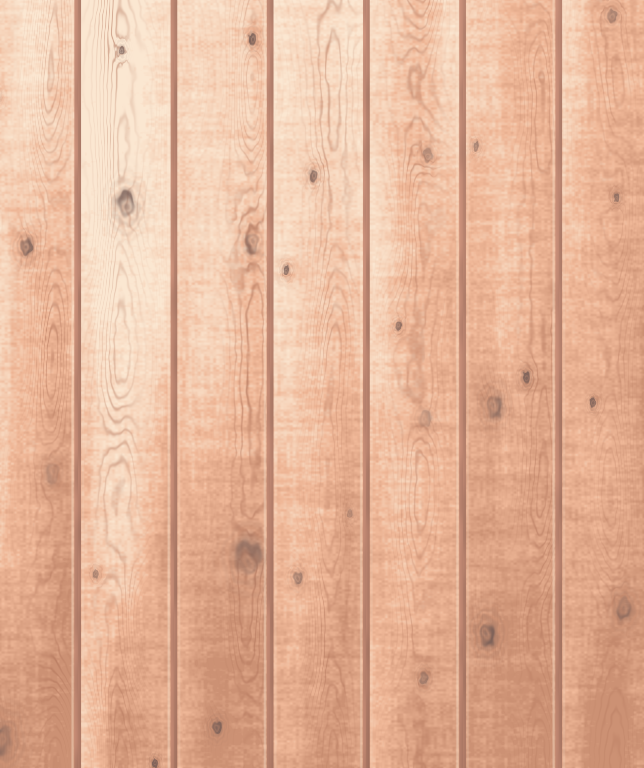
Reproduce this texture procedurally as a Shadertoy shader.

```glsl
// Seven vertical softwood planks parted by narrow bevelled grooves.
// Grain is the contour set of a stretched noise field that bends around
// hashed knots; saw marks, stains and a glow from above vary the tone.

const float PITCH = 0.1494;        // plank width, canvas width = 1
const float FIRST_GROOVE = 0.1207; // centre of the leftmost groove
const float GROOVE_HALF = 0.0052;
const int KNOTS = 4;

const vec3 DEEP = vec3(0.80, 0.57, 0.455);
const vec3 HONEY = vec3(0.94, 0.72, 0.595);
const vec3 CREAM = vec3(0.985, 0.905, 0.82);
const vec3 GRAIN = vec3(0.70, 0.46, 0.36);
const vec3 KNOT = vec3(0.44, 0.35, 0.33);
const vec3 GROOVE = vec3(0.70, 0.49, 0.41);

// Per plank: centre of the grain figure, and lightness offset
const float HEART[7] = float[7](0.73, 0.40, 0.80, 0.64, 0.53, 0.80, 0.57);
const float TONE[7] = float[7](0.0, 0.18, -0.03, 0.05, 0.01, -0.12, -0.06);

float hash(vec2 p) {
    vec3 q = fract(p.xyx * vec3(0.1031, 0.1030, 0.0973));
    q += dot(q, q.yzx + 33.33);
    return fract((q.x + q.y) * q.z);
}

float noise(vec2 p) {
    vec2 i = floor(p), f = fract(p);
    f = f * f * (3.0 - 2.0 * f);
    return mix(mix(hash(i), hash(i + vec2(1, 0)), f.x),
               mix(hash(i + vec2(0, 1)), hash(i + vec2(1, 1)), f.x), f.y);
}

// Noise centred on zero with a given total swing
float vary(vec2 p, float swing) {
    return swing * (noise(p) - 0.5);
}

// Soft band of half-width w around zero
float band(float d, float w, float soft) {
    return 1.0 - smoothstep(w - soft, w + soft, abs(d));
}

// Thin dark lines at whole values of a field, faded where too dense
float contours(float field) {
    float line = pow(0.5 + 0.5 * cos(6.2832 * field), 4.0);
    return line * (1.0 - smoothstep(0.30, 0.70, fwidth(field)));
}

// Returns x: dark crescent and rings, y: stained halo, z: bend of the grain
vec3 knot(vec2 q, float radius, float seed, float strength) {
    vec2 e = q * vec2(1.0, 0.68) / radius;
    float d = length(e) + vary(e * 1.7 + seed * 40.0, 0.5);
    float angle = 6.28 * fract(seed * 7.3);
    float side = smoothstep(-0.7, 0.9, dot(normalize(e + 0.001), vec2(cos(angle), sin(angle))));
    float core = (1.0 - smoothstep(0.4, 1.1, d)) * mix(0.65, 0.30, smoothstep(0.04, 0.09, radius));
    float rim = exp(-pow((d - 0.85) * 4.5, 2.0)) * side * 0.7;
    float rings = (0.5 + 0.5 * cos(d * 10.0)) * exp(-d * d * 0.30) * 0.24;
    float dark = min(core + rim + rings, 0.85) * strength;
    return vec3(dark, exp(-d * d * 0.2) * strength, exp(-d * d * 0.18));
}

// All knots of one plank; q.x runs 0..1 across it, q.y in the same unit
vec3 plankKnots(vec2 q, float id, float tall) {
    vec3 sum = vec3(0.0);
    for (int k = 0; k < KNOTS; k++) {
        vec2 key = vec2(id * 7.0 + 3.0, float(k) * 13.0 + 5.0);
        float seed = hash(key + 0.7);
        vec2 spot = vec2(mix(0.14, 0.86, hash(key)),
                         (float(k) + hash(key + 21.0)) * tall / float(KNOTS));
        float radius = mix(0.034, 0.14, seed * seed * seed);
        sum = max(sum, knot(q - spot, radius, seed, mix(0.35, 1.0, hash(key + 4.3))));
    }
    return sum;
}

// Nested arches in the middle of the figure, straight lines beside it
float grainField(vec2 q, float heart, float id, float bend) {
    float dx = q.x - heart + vary(vec2(id * 9.0, q.y * 0.6), 0.12);
    float arches = noise(vec2(dx * 3.0 + id * 17.0, q.y * 0.7));
    float jag = vary(vec2(q.x * 8.0 + id * 5.0, q.y * 3.0), 0.6) + vary(q * vec2(20.0, 11.0), 0.35);
    return 11.0 * arches + 13.0 * sqrt(dx * dx + 0.003) + jag + 1.8 * bend;
}

void mainImage(out vec4 fragColor, in vec2 fragCoord) {
    vec2 p = fragCoord / iResolution.x;
    float aspect = iResolution.y / iResolution.x;
    float px = 1.0 / iResolution.x;

    // Plank coordinates
    float cell = (p.x - FIRST_GROOVE) / PITCH + 1.0;
    float id = floor(cell);
    int plank = clamp(int(id), 0, 6);
    vec2 q = vec2(fract(cell), p.y / PITCH);
    vec3 knots = plankKnots(q, id, aspect / PITCH);

    // Broad light, stains and a darker right side on each plank
    float up = p.y / aspect;
    vec2 fromGlow = (vec2(p.x, up) - vec2(0.30, 1.0)) * vec2(1.7, 1.4);
    float tone = 0.20 + 0.36 * up + 0.48 * exp(-dot(fromGlow, fromGlow)) + TONE[plank];
    tone += vary(vec2(q.x * 2.2 + id * 11.0, q.y * 0.4), 0.36);
    float stain = noise(vec2(q.x * 1.8 + id * 23.0, q.y * 0.25 + 9.0));
    tone -= 0.14 * smoothstep(0.50, 0.62, stain) + 0.20 * (q.x - 0.4);

    // Saw marks, fibres and pebbled surface
    tone += vary(vec2(p.x * 16.0 + id * 3.0, p.y * 150.0), 0.20);
    tone += vary(vec2(p.x * 9.0 + id * 8.0, p.y * 50.0), 0.11);
    tone += vary(p * vec2(210.0, 25.0), 0.16);
    tone += vary(p * vec2(210.0, 290.0), 0.23);
    tone -= 0.28 * knots.y;
    tone = clamp(tone - 0.35 * max(tone - 0.8, 0.0), 0.0, 1.0);
    vec3 color = mix(mix(DEEP, HONEY, min(tone * 2.0, 1.0)), CREAM, max(tone * 2.0 - 1.0, 0.0));

    // Grain figure, strongest near its heart and around knots
    float offset = (q.x - HEART[plank]) / 0.19;
    float figure = exp(-offset * offset) * mix(0.3, 1.0, noise(vec2(id * 6.0, q.y * 0.9)));
    float broken = mix(0.45, 1.0, noise(q * vec2(9.0, 3.5) + id * 4.0));
    float lines = contours(grainField(q, HEART[plank], id, knots.z)) * broken;
    color = mix(color, GRAIN, lines * (0.05 + 0.66 * max(figure, 0.5 * knots.y)));
    color = mix(color, KNOT, knots.x);

    // Groove with a pale bevel on each side and a darker right wall
    float s = (fract(cell + 0.5) - 0.5) * PITCH;
    color = mix(color, CREAM, 0.40 * band(s + 0.0080, 0.0018, px));
    color = mix(color, CREAM, 0.20 * band(s - 0.0080, 0.0018, px));
    float wall = smoothstep(-GROOVE_HALF, GROOVE_HALF, s);
    vec3 hollow = GROOVE * mix(1.06, 0.94, wall) * (0.95 + 0.10 * noise(vec2(id, p.y * 22.0)));
    color = mix(color, hollow + 0.04 * up, band(s, GROOVE_HALF, 0.6 * px));

    fragColor = vec4(color, 1.0);
}
```
